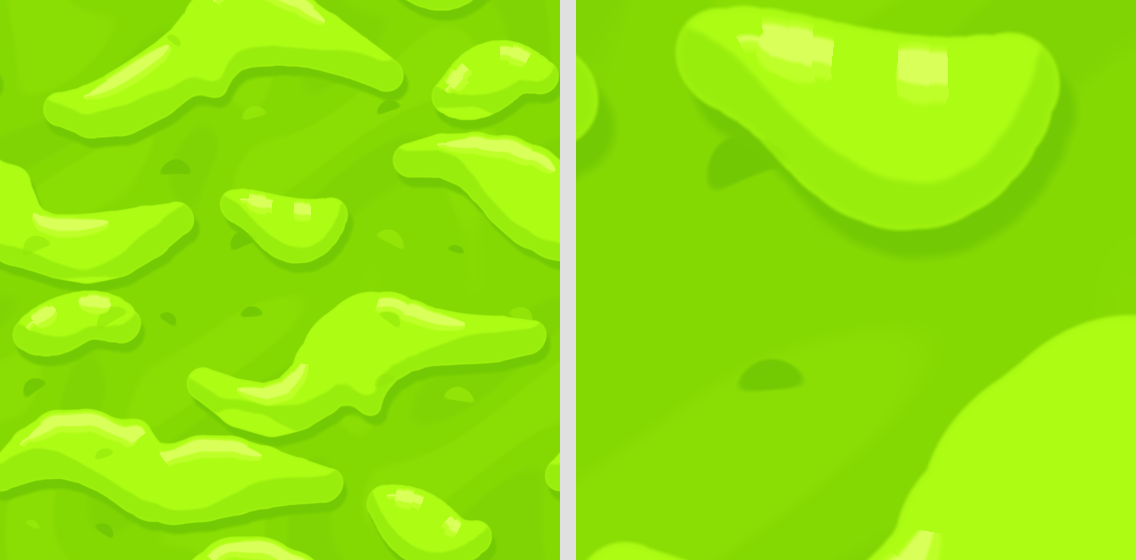
Left, the full canvas; right, a detail of the centre.
Write a Shadertoy shader that draws this texture.

```glsl
// Glossy green slime: tapered wavy strands lie in four staggered rows over darker goo.
// Each strand is a chain of capsules; shifted copies of the distance field give the
// shaded underside and the cast shadow. Everything wraps at the canvas edges.

const float TAU = 6.2831853;

float hash(float n) { return fract(sin(n * 127.1 + 3.7) * 4375.85); }

float smoothMin(float a, float b, float k) {
    float h = max(k - abs(a - b), 0.0) / k;
    return min(a, b) - h * h * k * 0.25;
}

// Centre (xy) and radius (z) of a strand at t in 0..1; part 0 is long, part 1 short
vec3 spine(float t, float row, float part) {
    float wrapped = mod(row, 4.0);
    float turn = wrapped * TAU / 4.0;
    float x = 0.37 * wrapped + 0.66 * part + t * mix(0.56, 0.22, part);
    float a = TAU * x;
    float y = (row + 0.5) / 4.0 + 0.055 * sin(a + turn)
            + 0.042 * sin(2.0 * a - turn + 0.6) + 0.012 * sin(3.0 * a + 2.0 * turn);
    x += 0.028 * sin(2.0 * a + turn);
    float swell = pow(max(sin(t * TAU * 0.5), 0.0), 0.8);
    float radius = 0.031 + mix(0.052, 0.03, part) * swell * (0.8 + 0.3 * sin(3.0 * a + turn));
    return vec3(x, y, radius);
}

// Distance to a capsule on the wrapped canvas; y is the position along it, z the side
vec3 capsule(vec2 p, vec3 a, vec3 b) {
    vec2 q = p - a.xy;
    q.x -= round(q.x - 0.5 * (b.x - a.x));
    vec2 axis = b.xy - a.xy;
    float h = clamp(dot(q, axis) / dot(axis, axis), 0.0, 1.0);
    return vec3(length(q - axis * h) - mix(a.z, b.z, h), h, axis.x * q.y - axis.y * q.x);
}

// x: distance to the slime, y: position along the nearest strand, z: above or below it
vec3 slime(vec2 p) {
    const float SEGMENTS = 13.0;
    vec3 nearest = vec3(1.0, 0.0, 0.0);
    float dist = 1.0;
    float home = floor(p.y * 4.0);
    for (float row = home - 1.0; row < home + 1.5; row++) {
        for (float part = 0.0; part < 1.5; part++) {
            float strand = 1.0;
            vec3 a = spine(0.0, row, part);
            for (float i = 0.0; i < SEGMENTS; i++) {
                vec3 b = spine((i + 1.0) / SEGMENTS, row, part);
                vec3 c = capsule(p, a, b);
                strand = min(strand, c.x);
                if (c.x < nearest.x) nearest = vec3(c.x, (i + c.y) / SEGMENTS, c.z);
                a = b;
            }
            // A horn or a drip grows out of each long strand
            if (part < 0.5) {
                float id = mod(row, 4.0);
                vec3 root = spine(0.3 + 0.4 * hash(id), row, part);
                float up = mod(id, 2.0) < 0.5 ? 1.0 : -1.0;
                vec3 tip = vec3(root.xy + vec2(0.05 * hash(id + 9.0) - 0.035,
                                               up * (root.z + 0.035)), 0.02);
                root.z = 0.032;
                strand = smoothMin(strand, capsule(p, root, tip).x, 0.04);
            }
            dist = smoothMin(dist, strand, 0.015);
        }
    }
    return vec3(dist, nearest.yz);
}

// Sparse oval dabs, one per cell: x dark, y light
vec2 dabs(vec2 p) {
    vec2 cell = mod(floor(p * 8.0), 8.0);
    float id = cell.x + 8.0 * cell.y;
    vec2 q = fract(p * 8.0) - 0.4 - 0.2 * vec2(hash(id), hash(id + 71.0));
    float angle = 1.6 * hash(id + 150.0) - 0.8;
    q = mat2(cos(angle), -sin(angle), sin(angle), cos(angle)) * q;
    q.y += 1.5 * q.x * q.x;
    float size = 0.1 + 0.13 * hash(id + 230.0);
    float shape = 1.0 - smoothstep(size - 0.03, size + 0.02, length(q * vec2(1.0, 2.1)));
    float kind = hash(id + 310.0);
    return shape * vec2(step(kind, 0.22), step(0.82, kind));
}

void mainImage(out vec4 fragColor, in vec2 fragCoord) {
    vec2 uv = fragCoord / iResolution.xy;
    vec2 p = uv + 0.005 * sin(TAU * (3.0 * uv.yx + vec2(0.2, 0.7)));
    float edge = 0.0018;

    // Goo floor with broad soft patches and dabs
    float patches = sin(TAU * (p.x + 2.0 * p.y) + 2.0 * sin(TAU * (2.0 * p.x - p.y)))
                  + 0.6 * sin(TAU * (3.0 * p.x - 2.0 * p.y) + 1.5 * sin(TAU * 2.0 * p.y));
    vec2 dab = dabs(p);
    vec3 color = vec3(0.52, 0.85, 0.01);
    color = mix(color, vec3(0.56, 0.885, 0.02), 0.6 * smoothstep(0.5, 0.9, patches));
    color = mix(color, vec3(0.49, 0.82, 0.01), 0.6 * smoothstep(0.6, 1.1, -patches));
    color = mix(color, vec3(0.43, 0.77, 0.01), 0.8 * dab.x);
    color = mix(color, vec3(0.60, 0.92, 0.04), 0.7 * dab.y);

    // Shadow cast down and to the right
    float shadow = slime(p + vec2(-0.008, 0.017)).x;
    color = mix(color, vec3(0.45, 0.79, 0.01), 1.0 - smoothstep(-0.005, 0.005, shadow));

    // Bright body with a shaded underside of uneven depth
    vec3 body = slime(p);
    float depth = 0.04 + 0.012 * sin(TAU * (2.0 * p.x + p.y)) + 0.005 * sin(TAU * 5.0 * p.x);
    float under = slime(p - vec2(-0.006, depth)).x;
    vec3 skin = mix(vec3(0.68, 0.99, 0.08), vec3(0.60, 0.93, 0.05),
                    smoothstep(-0.004, 0.003, under));
    skin = mix(skin, vec3(0.64, 0.96, 0.06), 0.5 * smoothstep(-0.006, 0.0, body.x));
    skin = mix(skin, vec3(0.57, 0.90, 0.03), 0.6 * dab.x);

    // Tapered gloss along the upper edge, inside a fainter halo
    float along = (fract(body.y * 2.0 + 0.08) - 0.5) / 0.27;
    float taper = sqrt(max(1.0 - along * along, 0.0));
    float gloss = abs(body.x + 0.019) - 0.0105 * taper;
    float halo = abs(body.x + 0.023) - 0.018 * taper;
    float lit = step(0.0, body.z) * smoothstep(0.0, 0.15, taper);
    skin = mix(skin, vec3(0.75, 1.0, 0.16), lit * (1.0 - smoothstep(-0.003, 0.003, halo)));
    skin = mix(skin, vec3(0.85, 1.0, 0.35), lit * (1.0 - smoothstep(-edge, edge, gloss)));

    color = mix(color, skin, 1.0 - smoothstep(-edge, edge, body.x));
    fragColor = vec4(color, 1.0);
}
```
